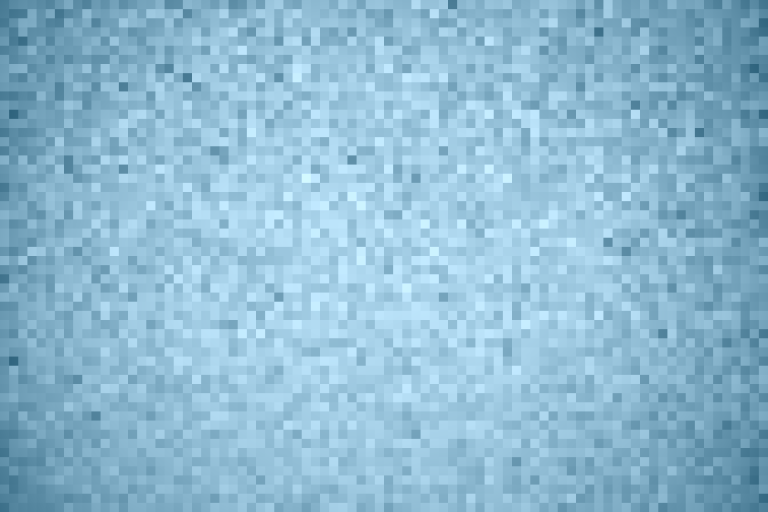
A WebGL 1 fragment shader for this background:

```glsl
precision highp float;
// A pale blue mosaic of small square tiles with a darkened border.
// Each tile gets a random shade with a tail of rare dark ones; a smooth
// vignette and a faint drift of gradient noise set the light beneath.

uniform vec2 u_resolution;

const vec2 TILE_COUNT = vec2(84.0, 56.0);
const vec3 DEEP_BLUE = vec3(0.25, 0.45, 0.55);
const vec3 PALE_BLUE = vec3(0.71, 0.87, 0.96);

float hash(vec2 p, float seed) {
  vec3 q = fract(vec3(p.xyx + seed) * vec3(0.1031, 0.1030, 0.0973));
  q += dot(q, q.yzx + 33.33);
  return fract((q.x + q.y) * q.z);
}

float cornerSlope(vec2 corner, vec2 offset) {
  float angle = 6.28318 * hash(corner, 17.0);
  return dot(vec2(cos(angle), sin(angle)), offset);
}

float gradientNoise(vec2 p) {
  vec2 i = floor(p);
  vec2 f = p - i;
  vec2 s = f * f * f * (f * (f * 6.0 - 15.0) + 10.0);
  vec2 e = vec2(1.0, 0.0);
  float low = mix(cornerSlope(i, f), cornerSlope(i + e, f - e), s.x);
  float high = mix(cornerSlope(i + e.yx, f - e.yx),
                   cornerSlope(i + e.xx, f - e.xx), s.x);
  return mix(low, high, s.y);
}

// Random shade of one tile: a bell-shaped spread plus rare dark tiles.
float tileShade(vec2 tile) {
  float bell = hash(tile, 3.1) + hash(tile, 41.7) + hash(tile, 97.3) - 1.5;
  float rareDark = smoothstep(0.95, 1.0, hash(tile, 151.9));
  return 0.26 * bell - 0.36 * rareDark;
}

// Tile shade averaged over one pixel, so that the tile edges are smooth.
float mosaic(vec2 p, vec2 pixel) {
  vec2 first = floor(p - 0.5 * pixel);
  vec2 cover = clamp((p + 0.5 * pixel - first - 1.0) / pixel, 0.0, 1.0);
  float shade = 0.0;
  for (int y = 0; y < 2; y++) {
    for (int x = 0; x < 2; x++) {
      vec2 side = vec2(float(x), float(y));
      vec2 weight = mix(1.0 - cover, cover, side);
      shade += weight.x * weight.y * tileShade(first + side);
    }
  }
  return shade;
}

// Brightness falling away from the centre, faster towards the sides.
float vignette(vec2 uv) {
  vec2 d = 2.0 * uv - vec2(0.99, 0.98);
  vec2 d2 = d * d;
  return 0.93 - 0.36 * d2.x - 0.21 * d2.x * d2.x - 0.28 * d2.y;
}

void main() {
  vec2 uv = gl_FragCoord.xy / u_resolution;
  float light = vignette(uv) + 0.06 * gradientNoise(uv * vec2(6.0, 4.0));

  // The tiles are more contrasted towards the top.
  float contrast = mix(0.75, 1.1, smoothstep(0.0, 0.8, uv.y));
  float shade = mosaic(uv * TILE_COUNT, TILE_COUNT / u_resolution);

  vec3 color = mix(DEEP_BLUE, PALE_BLUE, light + contrast * shade);
  gl_FragColor = vec4(clamp(color, 0.0, 1.0), 1.0);
}
```
